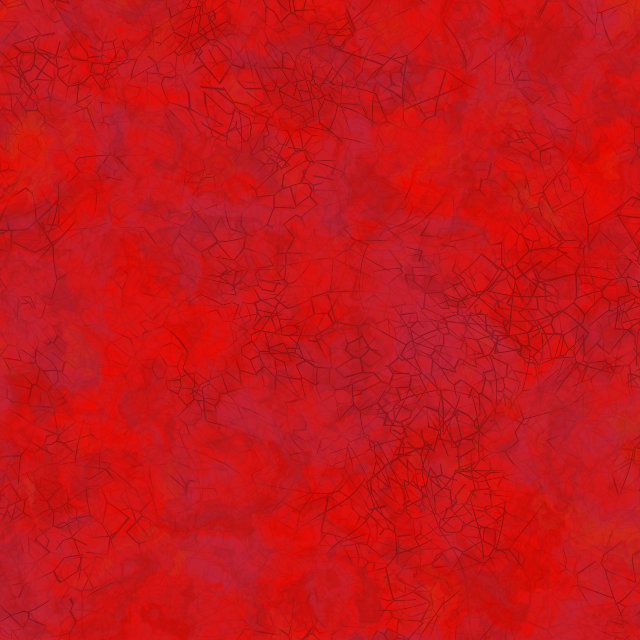
This texture is drawn by a Shadertoy shader. Its source:

```glsl
// Mottled scarlet and crimson glaze, broken by patches of fine dark craquelure.

#define CLOUD_SCALE 7.5
#define CLOUD_CONTRAST 0.58
#define WARP 0.16
#define CRACK_SCALE 16.0
#define CRACK_LAYERS 5
#define CRACK_WIDTH 0.0005
#define CRACK_INK 0.58
#define MAUVE vec3(0.745, 0.13, 0.205)
#define RED vec3(0.805, 0.09, 0.10)
#define SCARLET vec3(0.90, 0.035, 0.005)
#define AMBER vec3(0.84, 0.20, 0.06)
#define CRACK_COLOR vec3(0.32, 0.05, 0.07)

vec2 hash2(vec2 p) {
    p = vec2(dot(p, vec2(127.1, 311.7)), dot(p, vec2(269.5, 183.3)));
    return fract(sin(p) * 43758.5);
}

mat2 rotation(float angle) {
    float c = cos(angle), s = sin(angle);
    return mat2(c, s, -s, c);
}

// Cellular noise whose random cell values melt into each other.
float softCells(vec2 p) {
    vec2 cell = floor(p), f = p - cell;
    float total = 0.0, weight = 0.0;
    for (int y = -1; y <= 1; y++)
    for (int x = -1; x <= 1; x++) {
        vec2 offset = vec2(x, y);
        vec2 seed = hash2(cell + offset);
        vec2 toSeed = offset + 0.15 + 0.7 * seed - f;
        float w = exp(-6.0 * dot(toSeed, toSeed));
        total += w * fract(seed.x * 17.0 + seed.y * 31.0);
        weight += w;
    }
    return total / weight;
}

// Octaves of soft cells, centred on 0.5.
float clouds(vec2 p) {
    float sum = 0.0, amplitude = 0.5;
    for (int i = 0; i < 5; i++) {
        sum += amplitude * (softCells(p) - 0.5);
        p = rotation(0.9) * p * 2.03 + 7.3;
        amplitude *= 0.64;
    }
    return 0.5 + sum;
}

// Distance to the nearest cell border; some borders are left unbroken.
float crackDistance(vec2 p) {
    vec2 cell = floor(p), f = p - cell;
    vec2 home = vec2(0.0), toHome = vec2(0.0);
    float nearest = 8.0;
    for (int y = -1; y <= 1; y++)
    for (int x = -1; x <= 1; x++) {
        vec2 offset = vec2(x, y);
        vec2 toSeed = offset + hash2(cell + offset) - f;
        float d = dot(toSeed, toSeed);
        if (d < nearest) { nearest = d; home = offset; toHome = toSeed; }
    }
    float border = 8.0;
    for (int y = -2; y <= 2; y++)
    for (int x = -2; x <= 2; x++) {
        vec2 offset = home + vec2(x, y);
        vec2 toSeed = offset + hash2(cell + offset) - f;
        vec2 across = toSeed - toHome;
        bool broken = hash2(2.0 * cell + home + offset + 0.5).x > 0.25;
        if (broken && dot(across, across) > 1e-5)
            border = min(border, dot(0.5 * (toHome + toSeed), normalize(across)));
    }
    return border;
}

// Overlaid crack nets of growing fineness, each strong only in patches.
float craquelure(vec2 uv, float pixel) {
    float ink = 0.0, scale = CRACK_SCALE;
    float region = clouds(uv * 5.0 + 3.0);
    vec2 bend = 0.012 * sin(uv.yx * vec2(23.0, 19.0) + 2.0 * sin(uv * 11.0));
    for (int i = 0; i < CRACK_LAYERS; i++) {
        float layer = float(i);
        vec2 p = rotation(0.4 + 1.3 * layer) * (uv + bend) * vec2(1.0, 0.65);
        float d = crackDistance(p * scale + 13.0 * layer) / scale;
        float line = 1.0 - smoothstep(CRACK_WIDTH - 0.5 * pixel, CRACK_WIDTH + 0.7 * pixel, d);
        float patchy = mix(region, clouds(uv * 8.0 + 19.0 * layer), 0.5);
        ink = max(ink, line * mix(0.17, 1.0, smoothstep(0.49, 0.68, patchy)));
        scale *= 1.35;
    }
    return ink * CRACK_INK;
}

void mainImage(out vec4 fragColor, in vec2 fragCoord) {
    float pixel = 1.0 / iResolution.y;
    vec2 uv = fragCoord * pixel;

    // Warped clouds run from mauve through red to scarlet
    vec2 drift = vec2(clouds(uv * 6.0 + 31.0), clouds(uv * 6.0 + 57.0)) - 0.5;
    vec2 flow = uv + WARP * drift;
    float tone = 0.5 + CLOUD_CONTRAST * (clouds(flow * CLOUD_SCALE) - 0.5);
    float detail = clouds(flow * 24.0 + 83.0);
    tone += 0.32 * (detail - 0.5);

    // Thin wandering veins of brighter glaze
    float vein = 1.0 - smoothstep(0.0, 0.04, abs(detail - 0.52));
    tone += 0.05 * vein * smoothstep(0.42, 0.56, tone);
    vec3 color = mix(MAUVE, RED, smoothstep(0.24, 0.58, tone));
    color = mix(color, SCARLET, smoothstep(0.46, 0.82, tone));

    // Dusky shade and sparse amber stains
    float shade = clouds(flow * 20.0 + 111.0);
    color *= mix(0.92, 1.02, smoothstep(0.20, 0.62, shade));
    float stain = smoothstep(0.66, 0.92, clouds(flow * 14.0 + 147.0));
    color = mix(color, AMBER, 0.4 * stain);

    color = mix(color, CRACK_COLOR, craquelure(uv, pixel));
    fragColor = vec4(color, 1.0);
}
```
